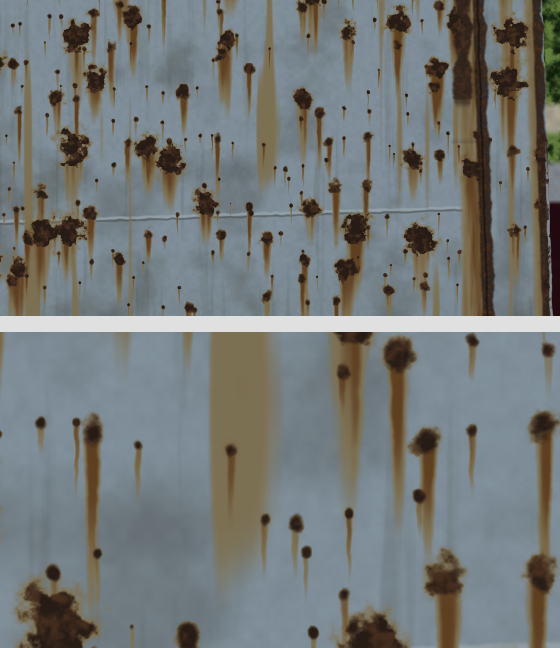
Top: the whole. Bottom: its middle third, enlarged.
A Shadertoy shader for this texture:

```glsl
// Weathered blue-grey painted steel with rust spots that bleed downwards.
// Jittered cell layers scatter the spots and their streaks; a weld bead,
// a corroded upright and a strip of blurred scenery complete the panel.

const vec3 PAINT = vec3(0.495, 0.555, 0.597);
const vec3 GRIME = vec3(0.36, 0.39, 0.39);
const vec3 OCHRE = vec3(0.49, 0.44, 0.32);
const vec3 BROWN = vec3(0.37, 0.25, 0.13);
const vec3 DARK_RUST = vec3(0.18, 0.125, 0.10);
const vec3 BEAD = vec3(0.59, 0.64, 0.67);

float hash(vec2 p) {
    vec3 q = fract(p.xyx * 0.1031);
    q += dot(q, q.yzx + 33.33);
    return fract((q.x + q.y) * q.z);
}

float noise(vec2 p) {
    vec2 i = floor(p), f = fract(p);
    f = f * f * (3.0 - 2.0 * f);
    float low = mix(hash(i), hash(i + vec2(1, 0)), f.x);
    float high = mix(hash(i + vec2(0, 1)), hash(i + vec2(1, 1)), f.x);
    return mix(low, high, f.y);
}

float fbm(vec2 p) {
    float sum = 0.0, gain = 0.5;
    for (int i = 0; i < 4; i++) {
        sum += gain * noise(p);
        p = p * 2.03 + 17.3;
        gain *= 0.5;
    }
    return sum / 0.9375;
}

// Soft vertical band around a centre line
float band(float x, float centre, float halfWidth, float soft) {
    return smoothstep(halfWidth + soft, halfWidth - soft, abs(x - centre));
}

// Overlay two coverages without exceeding one
float screen(float a, float b) {
    return 1.0 - (1.0 - a) * (1.0 - clamp(b, 0.0, 1.0));
}

// Scattered spots: x is the crust, y is the stain running below it
vec2 rustLayer(vec2 p, vec2 cell, float radius, float reach, float chance, float seed) {
    vec2 rust = vec2(0.0), home = floor(p / cell);
    float rough = fbm(p * 48.0 + seed) - 0.5;
    float threads = noise(vec2(p.x * 95.0, p.y * 3.5 + seed));
    for (int j = -1; j <= 2; j++)
    for (int i = -1; i <= 1; i++) {
        vec2 id = home + vec2(i, j), key = id + seed + 50.0;
        if (hash(key) > chance) continue;
        vec2 jitter = vec2(hash(key + 11.7), hash(key + 23.1));
        vec2 q = p - (id + 0.15 + 0.7 * jitter) * cell;
        float size = radius * mix(0.5, 1.0, hash(key + 37.9));
        float d = length(q * vec2(1.0, 0.88)) - size * (0.95 + 1.7 * rough);
        float soft = min(0.005, size * 0.45);
        float fall = -q.y / (reach * mix(0.45, 1.0, hash(key + 51.3)));
        float width = size * mix(1.15, 0.45, clamp(fall, 0.0, 1.0));
        float streak = smoothstep(width, width * 0.2, abs(q.x + 0.004 * rough));
        streak *= smoothstep(-0.04, 0.06, fall) * smoothstep(1.0, 0.1, fall);
        float halo = 0.55 * exp(-max(d, 0.0) / (size * 0.3));
        rust.x = max(rust.x, smoothstep(soft, -soft, d));
        rust.y = screen(rust.y, max(streak * mix(0.35, 1.15, threads), halo));
    }
    return rust;
}

// Out-of-focus trees, wall, hedge, road and dark red bodywork
vec3 scenery(vec2 p) {
    float leaves = fbm(p * 38.0);
    vec3 foliage = mix(vec3(0.07, 0.13, 0.05), vec3(0.36, 0.46, 0.22), smoothstep(0.3, 0.75, leaves));
    vec3 color = mix(vec3(0.13, 0.04, 0.06), vec3(0.49, 0.51, 0.54), smoothstep(0.35, 0.37, p.y));
    color = mix(color, foliage, smoothstep(0.47, 0.50, p.y));
    color = mix(color, vec3(0.62, 0.60, 0.53), band(p.y, 0.625, 0.045, 0.015));
    return color * (0.9 + 0.2 * leaves);
}

void mainImage(out vec4 fragColor, in vec2 fragCoord) {
    vec2 p = fragCoord / iResolution.y;
    float mottle = fbm(p * 5.0), grain = fbm(p * 75.0);
    float wobble = fbm(vec2(p.y * 22.0, 4.0)) - 0.5;

    // Paint with cloudy grime and faint vertical wash marks
    float wash = fbm(vec2(p.x * 45.0, p.y * 2.5));
    float grime = smoothstep(0.52, 0.85, mottle) + 0.4 * smoothstep(0.55, 0.85, wash);
    grime += 0.25 * smoothstep(0.22, 0.0, p.y);
    vec3 color = mix(PAINT, GRIME, clamp(grime * 0.65, 0.0, 1.0));
    color *= 0.96 + 0.08 * grain;

    // Weld bead with its shadow
    float seam = p.y - 0.299 - 0.03 * p.x - 0.004 * (noise(p * 55.0) - 0.5);
    float seamEnd = smoothstep(1.52, 1.505, p.x);
    color = mix(color, GRIME * 0.8, 0.65 * seamEnd * band(seam, -0.008, 0.003, 0.003));
    color = mix(color, BEAD, 0.8 * seamEnd * band(seam, 0.0, 0.004, 0.003));

    // Three sizes of rust spot and long thin runs
    vec2 large = rustLayer(p, vec2(0.17, 0.21), 0.046, 0.36, 0.48, 3.0);
    vec2 medium = rustLayer(p, vec2(0.11, 0.15), 0.019, 0.26, 0.38, 71.0);
    vec2 small = rustLayer(p, vec2(0.055, 0.075), 0.007, 0.11, 0.30, 139.0);
    float crust = max(large.x, max(medium.x, small.x));
    float stain = screen(screen(large.y, medium.y), small.y * 0.7);
    float runs = smoothstep(0.70, 0.92, noise(vec2(p.x * 34.0, p.y * 1.7 + 8.0)));
    stain = screen(stain, runs * 0.4);

    // Corroded upright, its upper flange and the rusty panel edge
    float ridge = mix(1.546, 1.514, p.y) + 0.006 * wobble;
    float edge = mix(1.745, 1.712, p.y) + 0.008 * wobble;
    float flange = smoothstep(0.58, 0.74, p.y + 0.25 * wobble);
    float upright = band(p.x, ridge, 0.019 + 0.012 * wobble, 0.005);
    float plate = flange * band(p.x, 1.464, 0.026 + 0.03 * wobble, 0.007);
    float border = band(p.x, edge - 0.013, 0.015 + 0.012 * wobble, 0.005);
    float bleed = band(p.x, ridge - 0.035, 0.035, 0.03) * (0.2 + 0.75 * fbm(vec2(p.x * 60.0, p.y * 4.0)));
    crust = max(crust, max(max(upright, plate), border) * (0.72 + 0.4 * grain));
    stain = screen(stain, bleed);
    stain = screen(stain, 0.5 * band(p.x, edge - 0.03, 0.02, 0.018));

    // Stain deepens from ochre to brown, then crust covers it
    color = mix(color, OCHRE, smoothstep(0.04, 0.45, stain));
    color = mix(color, BROWN, smoothstep(0.35, 0.9, stain));
    vec3 crustColor = mix(DARK_RUST * 0.85, vec3(0.27, 0.18, 0.12), smoothstep(0.4, 0.8, grain));
    color = mix(color, crustColor, clamp(crust, 0.0, 1.0));
    color *= 1.0 - 0.45 * band(p.x, ridge - 0.003, 0.003, 0.003);

    // Pale chipped rim on the lower edge, then the view beyond it
    float rim = band(p.x, edge, 0.004, 0.003) * smoothstep(0.6, 0.4, p.y);
    color = mix(color, BEAD * 0.85, rim * smoothstep(0.3, 0.55, grain));
    color = mix(color, scenery(p), smoothstep(0.003, 0.007, p.x - edge));

    fragColor = vec4(color, 1.0);
}
```
